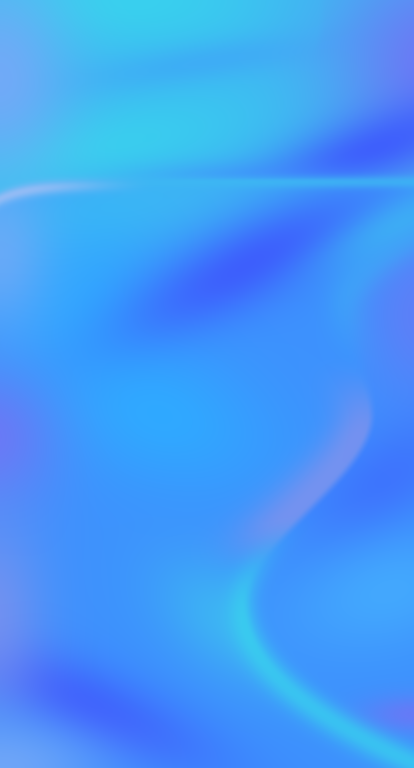
Reproduce this background procedurally as a WebGL 2 fragment shader.

```glsl
#version 300 es
precision highp float;

uniform vec2 u_resolution;
out vec4 fragColor;

const vec3 CYAN = vec3(0.22, 0.82, 0.93);
const vec3 AQUA = vec3(0.24, 0.72, 0.95);
const vec3 SKY = vec3(0.18, 0.67, 1.00);
const vec3 AZURE = vec3(0.25, 0.55, 0.99);
const vec3 COBALT = vec3(0.24, 0.36, 0.99);
const vec3 VIOLET = vec3(0.43, 0.46, 0.96);
const vec3 HAZE = vec3(0.46, 0.66, 0.97);
const vec3 LILAC = vec3(0.49, 0.57, 0.93);
const vec3 PEARL = vec3(0.62, 0.74, 0.96);

// Soft elliptical tint; tilt shears the ellipse upward to the right
vec3 tint(vec3 base, vec3 color, float amount, vec2 p, vec2 center, vec2 radius, float tilt) {
    vec2 q = p - center;
    q.y -= tilt * q.x;
    q /= radius;
    return mix(base, color, amount * exp(-dot(q, q)));
}

float bell(float x, float width) {
    return exp(-x * x / (width * width));
}

float horizonHeight(float x) {
    return 0.766 - 0.018 * exp(-14.0 * x);
}

// Horizontal position of the winding fold at height y
float foldCenter(float y) {
    float low = min(y - 0.212, 0.0);
    float high = max(y - 0.596, 0.0);
    return 0.597 + 10.2 * low * low + 18.0 * high * high
        + 0.302 * smoothstep(0.212, 0.46, y)
        - 0.061 * smoothstep(0.46, 0.596, y);
}

// Signed distance to the fold, in canvas widths
float foldDistance(vec2 p, float aspect) {
    float stepY = 0.004;
    float slope = (foldCenter(p.y + stepY) - foldCenter(p.y - stepY)) / (2.0 * stepY);
    return (p.x - foldCenter(p.y)) / length(vec2(1.0, slope * aspect));
}

vec3 upperField(vec2 p) {
    vec3 c = AQUA;
    c = tint(c, CYAN, 0.95, p, vec2(0.30, 1.00), vec2(0.38, 0.07), 0.0);
    c = tint(c, CYAN, 0.85, p, vec2(0.25, 0.81), vec2(0.38, 0.06), 0.1);
    c = tint(c, mix(AQUA, AZURE, 0.5), 0.6, p, vec2(0.50, 0.92), vec2(0.30, 0.025), 0.08);
    c = tint(c, HAZE, 0.9, p, vec2(0.0, 0.90), vec2(0.16, 0.13), 0.0);
    c = tint(c, VIOLET, 0.95, p, vec2(1.06, 0.92), vec2(0.25, 0.14), 0.0);
    c = tint(c, COBALT, 0.95, p, vec2(0.90, 0.805), vec2(0.30, 0.05), 0.20);
    c = tint(c, AZURE, 0.6, p, vec2(0.62, 0.767), vec2(0.30, 0.022), 0.0);
    // Faint curved veil at the top
    float veil = 1.0 - smoothstep(0.765, 0.79, p.x + 2.0 * pow(max(0.97 - p.y, 0.0), 1.5));
    return mix(c, AQUA, 0.25 * veil * smoothstep(0.55, 0.78, p.x) * smoothstep(0.91, 0.96, p.y));
}

vec3 leftField(vec2 p) {
    vec3 c = mix(AZURE, SKY, 0.15);
    c = tint(c, AQUA, 1.0, p, vec2(0.22, 0.72), vec2(0.65, 0.08), 0.12);
    c = tint(c, SKY, 0.85, p, vec2(0.18, 0.59), vec2(0.25, 0.14), 0.0);
    c = tint(c, SKY, 0.9, p, vec2(0.38, 0.46), vec2(0.27, 0.09), -0.12);
    c = tint(c, COBALT, 0.95, p, vec2(0.60, 0.655), vec2(0.30, 0.058), 0.25);
    c = tint(c, AQUA, 0.65, p, vec2(0.96, 0.71), vec2(0.18, 0.035), 0.25);
    c = tint(c, HAZE, 0.75, p, vec2(0.0, 0.67), vec2(0.12, 0.10), 0.0);
    c = tint(c, VIOLET, 0.9, p, vec2(-0.03, 0.43), vec2(0.17, 0.09), 0.0);
    c = tint(c, AQUA, 0.9, p, vec2(0.56, 0.19), vec2(0.18, 0.075), -0.2);
    c = tint(c, COBALT, 0.9, p, vec2(0.20, 0.085), vec2(0.32, 0.055), -0.22);
    c = tint(c, LILAC, 0.8, p, vec2(-0.02, 0.20), vec2(0.13, 0.13), 0.0);
    return tint(c, HAZE, 0.85, p, vec2(0.0, 0.0), vec2(0.24, 0.06), 0.0);
}

vec3 rightField(vec2 p) {
    vec3 c = mix(AZURE, SKY, 0.15);
    c = tint(c, VIOLET, 0.65, p, vec2(1.03, 0.59), vec2(0.15, 0.11), 0.0);
    c = tint(c, COBALT, 0.55, p, vec2(0.93, 0.37), vec2(0.20, 0.075), 0.25);
    c = tint(c, mix(SKY, HAZE, 0.3), 0.9, p, vec2(0.94, 0.23), vec2(0.24, 0.075), 0.1);
    return tint(c, VIOLET, 0.8, p, vec2(1.0, 0.07), vec2(0.12, 0.025), 0.0);
}

vec3 lowerField(vec2 p, float aspect) {
    float d = foldDistance(p, aspect);
    float softness = mix(0.012, 0.045, smoothstep(0.45, 0.64, p.y));
    vec3 c = leftField(p);

    // Lilac bank resting against the inside of the bend
    float bank = smoothstep(0.25, 0.33, p.y) * (1.0 - smoothstep(0.43, 0.54, p.y));
    c = mix(c, LILAC, 0.85 * bank * bell(d + 0.025, 0.07));
    c = mix(c, rightField(p), smoothstep(-softness, softness, d));

    // Bright crest of the fold
    float lowerCrest = 1.0 - smoothstep(0.18, 0.34, p.y);
    float upperCrest = smoothstep(0.50, 0.63, p.y);
    c = mix(c, CYAN, 0.75 * lowerCrest * bell(d + 0.012, 0.035));
    return mix(c, AQUA, 0.40 * upperCrest * bell(d, 0.05));
}

void main() {
    vec2 p = gl_FragCoord.xy / u_resolution;
    float aspect = u_resolution.y > 0.0 ? u_resolution.y / u_resolution.x : 1.0;
    float rise = p.y - horizonHeight(p.x);
    vec3 color = mix(lowerField(p, 1.0 / aspect), upperField(p), smoothstep(-0.003, 0.003, rise));

    // Thin light along the horizon, pearly at the left
    color = mix(color, AQUA, 0.75 * bell(rise + 0.003, 0.008));
    float pearl = 1.0 - smoothstep(0.05, 0.38, p.x);
    color = mix(color, PEARL, 0.85 * pearl * bell(rise + 0.007, 0.009));
    fragColor = vec4(color, 1.0);
}
```
